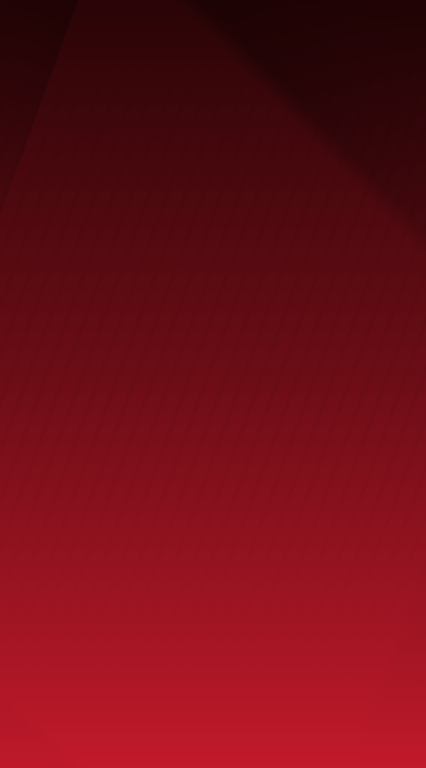
A Shadertoy shader for this background:

```glsl
#define BOTTOM_COLOR vec3(0.750, 0.100, 0.166)
#define MIDDLE_COLOR vec3(0.427, 0.051, 0.087)
#define TOP_COLOR vec3(0.160, 0.016, 0.023)
#define STRIPE_LEAN 0.37
#define STRIPE_SPACING 0.0234
#define STRIPE_DEPTH 0.042
#define LEFT_SHADE 0.27
#define RIGHT_SHADE 0.36
#define RIGHT_SOFTNESS 0.018
#define FACET_SHADE 0.018

// Signed distance to the line a-b, positive on the left of its direction
float lineSide(vec2 p, vec2 a, vec2 b) {
    vec2 dir = normalize(b - a);
    return dot(p - a, vec2(-dir.y, dir.x));
}

// Vertical three-stop gradient
vec3 backdrop(float height) {
    vec3 lower = mix(BOTTOM_COLOR, MIDDLE_COLOR, clamp(height * 2.0, 0.0, 1.0));
    return mix(lower, TOP_COLOR, clamp(height * 2.0 - 1.0, 0.0, 1.0));
}

// Thin slanted grooves, fading toward the top and bottom
float grooves(vec2 p) {
    float across = (p.x - p.y * STRIPE_LEAN) / STRIPE_SPACING;
    float offset = abs(fract(across) - 0.5);
    float groove = 1.0 - smoothstep(0.02, 0.20, offset);
    float fade = smoothstep(0.08, 0.50, p.y) * (1.0 - smoothstep(0.82, 0.96, p.y));
    return groove * fade;
}

void mainImage(out vec4 fragColor, in vec2 fragCoord) {
    vec2 p = fragCoord / iResolution.y;
    p.x *= 0.5547 * iResolution.y / iResolution.x;
    float soft = 1.0 / iResolution.y;

    vec3 color = backdrop(p.y);
    color *= 1.0 - STRIPE_DEPTH * (grooves(p) - 0.2);

    // Crisp dark panel in the upper left, darkest along its edge
    float left = lineSide(p, vec2(0.0, 0.720), vec2(0.1016, 1.0));
    float leftFade = smoothstep(0.70, 0.98, p.y) * mix(0.5, 1.0, exp(-max(left, 0.0) * 20.0));
    color *= 1.0 - LEFT_SHADE * smoothstep(-soft, soft, left) * (0.25 + 0.75 * leftFade);

    // Soft dark panel in the upper right, easing off away from its edge
    float right = lineSide(p, vec2(0.247, 1.0), vec2(0.555, 0.681));
    float rightFade = mix(0.45, 1.0, smoothstep(0.66, 0.96, p.y));
    rightFade *= mix(0.55, 1.0, exp(-max(right, 0.0) * 9.0));
    color *= 1.0 - RIGHT_SHADE * rightFade * smoothstep(-RIGHT_SOFTNESS, RIGHT_SOFTNESS, right);

    // Faint facets in the lower corners
    float lowerLeft = -lineSide(p, vec2(0.0, 0.095), vec2(0.104, 0.0));
    float lowerRight = lineSide(p, vec2(0.555, 0.258), vec2(0.456, 0.0));
    color *= 1.0 - FACET_SHADE * smoothstep(-0.006, 0.006, lowerLeft);
    color *= 1.0 - FACET_SHADE * smoothstep(-0.006, 0.006, lowerRight) * smoothstep(0.0, 0.12, p.y);

    fragColor = vec4(color, 1.0);
}
```
